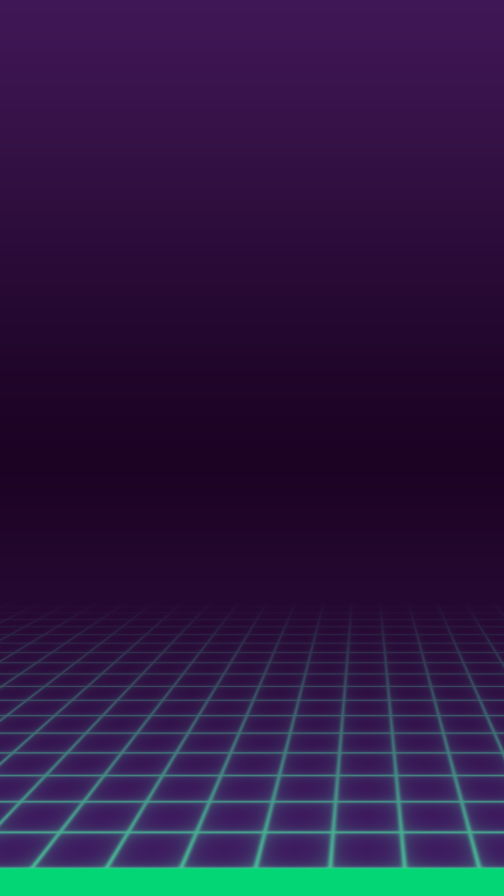
A WebGL 2 fragment shader for this background:

```glsl
#version 300 es
precision highp float;
// A glowing teal perspective grid fading into a dark violet sky, above a green band.

#define HORIZON 0.509      // height where the floor lines converge
#define BAND_TOP 0.0306    // top edge of the green band
#define VANISH_X 0.4076    // vanishing point, in canvas heights
#define COLUMN_X 0.3685    // one floor column, measured at the band
#define COLUMN_STEP 0.0833 // column spacing at the band
#define NEAR_DEPTH 10.82   // rows between the eye and the band
#define FADE_TOP 0.328     // height where the grid disappears
#define CORE_WIDTH 0.042   // bright line radius, in cells
#define GLOW_WIDTH 0.13    // halo falloff, in cells

uniform vec2 u_resolution;
out vec4 fragColor;

const vec3 SKY_TOP = vec3(0.25, 0.09, 0.335);
const vec3 SKY_DARK = vec3(0.11, 0.012, 0.142);
const vec3 FLOOR_FAR = vec3(0.142, 0.03, 0.185);
const vec3 FLOOR_NEAR = vec3(0.24, 0.095, 0.37);
const vec3 LINE_TEAL = vec3(0.29, 0.76, 0.60);
const vec3 BAND_GREEN = vec3(0.01, 0.84, 0.46);

// Vertical gradient: violet, nearly black, then violet again on the floor.
vec3 backdrop(float y) {
  vec3 sky = mix(SKY_DARK, SKY_TOP, pow(smoothstep(0.0, 1.0, (y - 0.49) / 0.72) / 0.79, 0.75));
  vec3 ground = mix(SKY_DARK, FLOOR_FAR, smoothstep(0.49, 0.33, y));
  ground = mix(ground, FLOOR_NEAR, smoothstep(0.36, 0.06, y));
  return y > 0.49 ? sky : ground;
}

// Bright core and soft halo around every integer coordinate.
vec2 gridLines(vec2 cell, vec2 footprint) {
  vec2 dist = abs(fract(cell + 0.5) - 0.5);
  vec2 width = max(vec2(CORE_WIDTH), 0.65 * footprint);
  vec2 core = exp(-dist * dist / (width * width)) * sqrt(CORE_WIDTH / width);
  return 0.6 * core + 0.32 * exp(-dist / GLOW_WIDTH);
}

void main() {
  vec2 p = gl_FragCoord.xy / u_resolution.y;
  float pixel = 1.0 / u_resolution.y;
  // Keep the composition centred when the aspect ratio changes.
  p.x += 0.28125 - 0.5 * u_resolution.x / u_resolution.y;
  vec3 color = backdrop(p.y);

  // Project the floor: depth grows as the height nears the horizon.
  float drop = max(HORIZON - p.y, 0.05);
  float scale = (HORIZON - BAND_TOP) / drop;
  float column = ((p.x - VANISH_X) * scale + VANISH_X - COLUMN_X) / COLUMN_STEP;
  float row = NEAR_DEPTH * (scale - 1.0);
  vec2 footprint = pixel * vec2(scale / COLUMN_STEP, NEAR_DEPTH * scale / drop);
  vec2 lines = gridLines(vec2(column, row), footprint);
  float glow = 1.0 - (1.0 - lines.x) * (1.0 - lines.y);
  float fade = clamp((FADE_TOP - p.y) / (FADE_TOP - BAND_TOP), 0.0, 1.0);
  color = mix(color, LINE_TEAL, glow * pow(fade, 0.85));

  // Solid band along the bottom edge.
  float band = smoothstep(pixel, -pixel, p.y - BAND_TOP);
  color = mix(color, BAND_GREEN, band);
  fragColor = vec4(color, 1.0);
}
```
